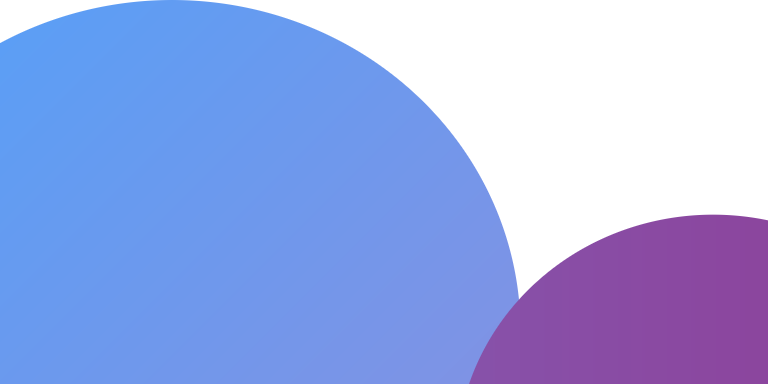
Give the GLSL for this background, as a WebGL 1 fragment shader.

```glsl
precision highp float;
// Two overlapping ellipses on white: a large blue one with a diagonal gradient
// and a smaller purple one, shaded left to right, in the lower right corner.
// Each is an antialiased distance estimate on a canvas 2 units wide and 1 high.

uniform vec2 u_resolution;

// Approximate signed distance to an ellipse, accurate near its edge.
float ellipseDistance(vec2 p, vec2 center, vec2 radii) {
  vec2 q = (p - center) / radii;
  float k = length(q);
  return k * (k - 1.0) / max(length(q / radii), 1e-4);
}

// Edge coverage, blended over one pixel.
float coverage(float dist) {
  return clamp(0.5 - dist * u_resolution.y, 0.0, 1.0);
}

void main() {
  vec2 p = gl_FragCoord.xy / u_resolution * vec2(2.0, 1.0);

  // Gradients: blue runs from top left to bottom right, purple runs across
  float diagonal = (p.x + 1.0 - p.y - 0.112) / 2.19;
  vec3 blue = mix(vec3(0.36, 0.62, 0.96), vec3(0.50, 0.575, 0.895), diagonal);
  float across = (p.x - 1.22) / 0.78;
  vec3 purple = mix(vec3(0.53, 0.32, 0.665), vec3(0.547, 0.272, 0.618), across);

  // Layers from back to front
  vec3 color = vec3(1.0);
  float blueDist = ellipseDistance(p, vec2(0.448, 0.138), vec2(0.9076, 0.862));
  color = mix(color, blue, coverage(blueDist));
  float purpleDist = ellipseDistance(p, vec2(1.857, -0.2), vec2(0.669, 0.641));
  color = mix(color, purple, coverage(purpleDist));

  gl_FragColor = vec4(color, 1.0);
}
```
